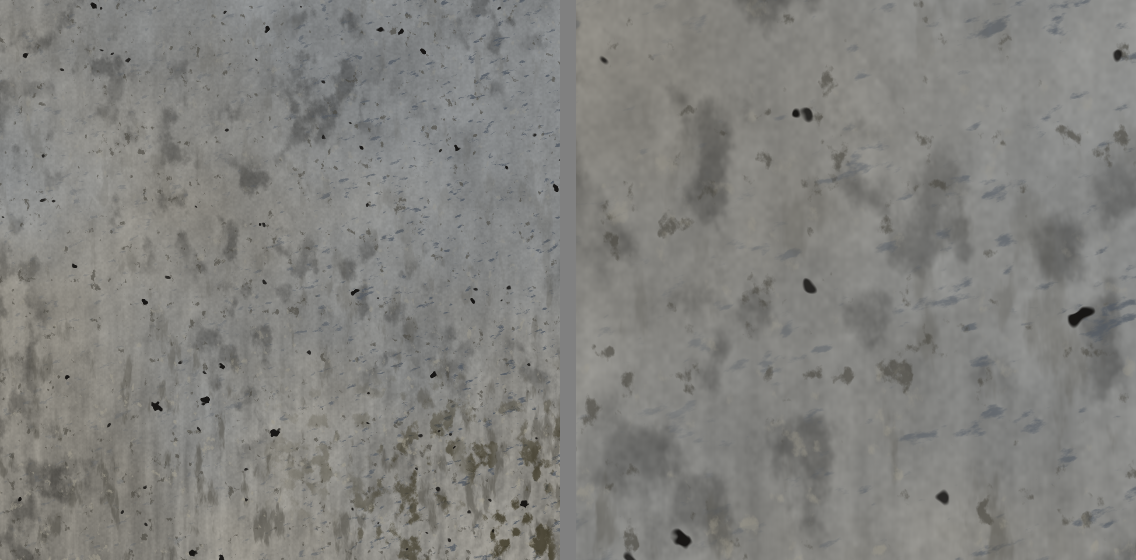
Left, the full canvas; right, a detail of the centre.
Reproduce this texture procedurally as a three.js fragment shader.

```glsl
// Weathered grey concrete with mottling, vertical streaks, pores and brown stains.
varying vec2 vUv;

float hash(vec2 p) {
  return fract(sin(dot(p, vec2(127.1, 311.7))) * 43758.5453);
}

float noise(vec2 p) {
  vec2 i = floor(p), f = fract(p);
  f = f * f * (3.0 - 2.0 * f);
  return mix(mix(hash(i), hash(i + vec2(1.0, 0.0)), f.x),
             mix(hash(i + vec2(0.0, 1.0)), hash(i + 1.0), f.x), f.y);
}

float fbm(vec2 p) {
  float sum = 0.0, amp = 0.516;
  for (int i = 0; i < 5; i++) {
    sum += amp * noise(p);
    p = mat2(0.96, 0.28, -0.28, 0.96) * p * 2.03 + 17.3;
    amp *= 0.5;
  }
  return sum;
}

// Scattered ragged holes: one candidate per cell, kept with the given chance.
float pores(vec2 p, float cells, float chance, float radius) {
  vec2 q = p * cells, id = floor(q);
  vec2 ragged = (vec2(noise(p * 170.0), noise(p * 170.0 + 41.0)) - 0.5) * 0.006;
  float cover = 0.0;
  for (int y = -1; y <= 1; y++) {
    for (int x = -1; x <= 1; x++) {
      vec2 cell = id + vec2(float(x), float(y));
      vec2 centre = (cell + vec2(hash(cell + 3.1), hash(cell + 7.7))) / cells;
      float size = radius * mix(0.5, 1.25, hash(cell + 11.3));
      vec2 d = p - centre + ragged * size / 0.005;
      d.y += d.x * (hash(cell + 5.9) - 0.5);
      d.x *= mix(0.65, 1.1, hash(cell + 2.4));
      float hole = 1.0 - smoothstep(size - 0.0012, size + 0.0012, length(d));
      cover = max(cover, hole * step(hash(cell + 19.0), chance));
    }
  }
  return cover;
}

void main() {
  vec2 p = vUv;
  float low = 1.0 - smoothstep(0.15, 0.62, p.y);
  float right = smoothstep(0.38, 0.8, p.x + 0.2 * (fbm(p * 4.0) - 0.5));
  float corner = right * (1.0 - smoothstep(0.1, 0.42, p.y));

  // Broad clouds, medium mottling and fine grain
  float cloud = fbm(p * 4.5 + 8.0);
  float mottle = fbm(p * vec2(30.0, 20.0));
  float grain = noise(p * 230.0) * 0.6 + noise(p * vec2(400.0, 330.0)) * 0.4;
  float tone = 0.535 + 0.13 * (cloud - 0.5) + 0.10 * (mottle - 0.5);
  tone += 0.055 * (grain - 0.5);

  // Vertical formwork streaks, strongest in the lower half
  float streak = fbm(vec2(p.x * 75.0, p.y * 7.0) + 31.0);
  tone += (0.05 + 0.11 * low) * (streak - 0.5);

  // Rough relief lit from the upper left
  vec2 r = p * vec2(110.0, 90.0);
  float relief = noise(r) - noise(r + vec2(-0.35, 0.35));
  tone += relief * (0.025 + 0.05 * corner);

  // Grey smudges gathered in patches
  float patches = smoothstep(0.44, 0.66, fbm(p * vec2(7.0, 6.0) + 52.0));
  float smudge = smoothstep(0.48, 0.72, fbm(p * vec2(34.0, 25.0) + 14.0));
  tone -= 0.13 * patches * smudge;

  // Warm tint at the lower left, cool tint toward the right and centre
  float cool = smoothstep(0.25, 0.75, 0.35 * p.x + 0.45 * p.y + 0.6 * (fbm(p * 3.0 + 71.0) - 0.3));
  cool *= 1.0 - 0.6 * corner;
  vec3 color = tone * mix(vec3(1.025, 1.0, 0.94), vec3(0.98, 1.0, 1.01), cool);

  // Small slanted slate-blue flecks
  vec2 slant = vec2(p.x + p.y * 0.3, p.y - p.x * 0.35);
  float fleck = smoothstep(0.66, 0.82, fbm(slant * vec2(55.0, 110.0) + 23.0));
  color = mix(color, vec3(0.31, 0.34, 0.38), fleck * (0.25 + 0.55 * right));

  // Dark specks and short vertical weathering marks
  float speck = smoothstep(0.69, 0.82, fbm(p * vec2(85.0, 70.0) + 6.0));
  color = mix(color, vec3(0.28, 0.27, 0.24), 0.6 * speck);
  float mark = smoothstep(0.60, 0.76, fbm(p * vec2(48.0, 17.0) + 88.0));
  color = mix(color, vec3(0.32, 0.31, 0.28), mark * (0.15 + 0.4 * low));

  // Brown stains clustered in columns at the lower right
  float column = smoothstep(0.36, 0.62, fbm(vec2(p.x * 13.0, p.y * 4.0) + 9.0));
  float blot = smoothstep(0.53, 0.69, fbm(p * vec2(50.0, 40.0) + 63.0));
  color = mix(color, vec3(0.24, 0.22, 0.15), 0.8 * blot * column * corner);

  // Pale lime grains
  float lime = smoothstep(0.68, 0.84, fbm(p * vec2(80.0, 65.0) + 37.0));
  color = mix(color, vec3(0.64, 0.62, 0.56), lime * (0.25 + 0.35 * low));

  // Air holes, large and small
  float holes = pores(p, 13.0, 0.13, 0.0055);
  holes = max(holes, 0.85 * pores(p + 4.0, 38.0, 0.05 + 0.06 * corner, 0.0027));
  color = mix(color, vec3(0.07, 0.065, 0.06), holes * 0.95);

  gl_FragColor = vec4(color, 1.0);
}
```
